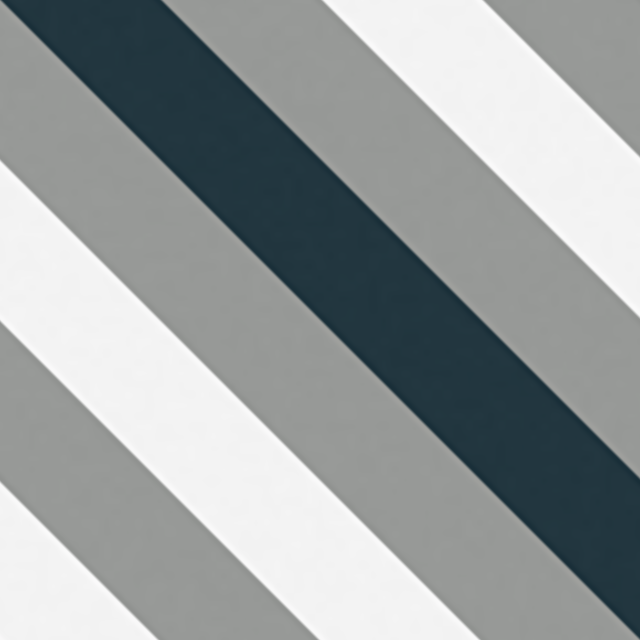
A WebGL 2 fragment shader for this pattern:

```glsl
#version 300 es
precision highp float;
// Diagonal stripes of equal width falling to the right: grey on every odd band,
// with dark slate, white, white in turn on the even bands. Each edge is softly
// blended with a slight sharpening halo, over a barely visible mottle.

uniform vec2 u_resolution;
out vec4 fragColor;

float hash(vec2 p) {
    return fract(sin(dot(p, vec2(127.1, 311.7))) * 43758.5453);
}

float valueNoise(vec2 p) {
    vec2 cell = floor(p);
    vec2 f = smoothstep(0.0, 1.0, fract(p));
    return mix(mix(hash(cell), hash(cell + vec2(1.0, 0.0)), f.x),
               mix(hash(cell + vec2(0.0, 1.0)), hash(cell + 1.0), f.x), f.y);
}

// Colour of a band; the sequence repeats every six bands.
vec3 bandColor(float index) {
    float slot = mod(index, 6.0);
    if (mod(slot, 2.0) > 0.5) return vec3(0.592, 0.600, 0.592);
    return slot < 0.5 ? vec3(0.133, 0.212, 0.247) : vec3(0.952);
}

void main() {
    vec2 uv = gl_FragCoord.xy / u_resolution;

    // Band coordinate across the stripes, and the nearest edge between bands.
    float bandWidth = 0.2512;
    float across = (uv.x + uv.y - 1.001) / bandWidth;
    float edge = floor(across + 0.5);
    float edgeDistance = (across - edge) * bandWidth * 0.7071;

    // Soft step between the two bands that meet at this edge.
    vec3 below = bandColor(edge - 1.0);
    vec3 above = bandColor(edge);
    float blur = max(0.0028, 0.75 / min(u_resolution.x, u_resolution.y));
    float blend = smoothstep(-blur, blur, edgeDistance);

    // Overshoot beside the edge: lighter on the light side, darker on the dark.
    float x = edgeDistance / 0.0045;
    blend += 0.07 * x * exp(0.5 - 0.5 * x * x);
    vec3 color = mix(below, above, blend);

    // Faint mottle.
    color += 0.008 * (valueNoise(uv * 60.0) - 0.5);

    fragColor = vec4(clamp(color, 0.0, 1.0), 1.0);
}
```
